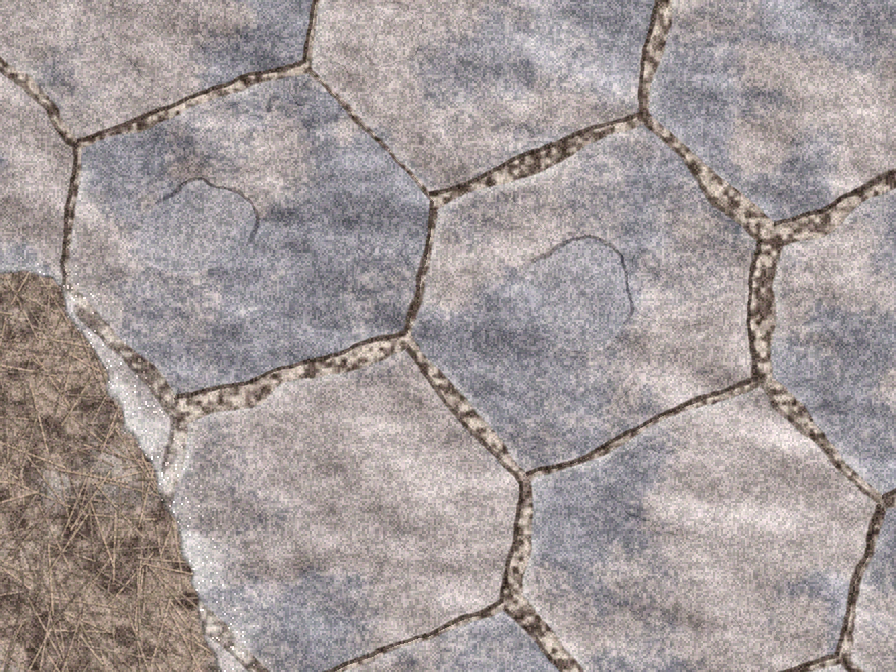
Reproduce this texture procedurally as a WebGL 2 fragment shader.

```glsl
#version 300 es
precision highp float;
// Weathered basalt pavement: a sheared lattice of jittered Voronoi columns with
// gritty joints, shallow round spalls and blotchy grained stone, plus a corner
// of bare soil strewn with dry needles. Units: canvas height = 1.
#define LATTICE mat2(0.51, -0.07, 0.15, -0.40)
#define ORIGIN vec2(0.365, 0.635)
#define JITTER 0.05
#define JOINT_MIN 0.002
#define JOINT_MAX 0.016
#define GRAIN_SCALE 330.0
#define GRAIN_AMOUNT 0.25
#define SLATE vec3(0.565, 0.555, 0.585)
#define WARM vec3(0.70, 0.655, 0.645)
#define PALE vec3(0.84, 0.82, 0.81)
#define EARTH vec3(0.59, 0.52, 0.47)
#define SHADOW vec3(0.36, 0.30, 0.27)

uniform vec2 u_resolution;
out vec4 fragColor;

// Integer hash: three random values per grid cell
vec3 hash3(vec2 cell) {
  uvec3 v = uvec3(uvec2(ivec2(floor(cell))), 77u);
  v = v * 1664525u + 1013904223u;
  v.x += v.y * v.z; v.y += v.z * v.x; v.z += v.x * v.y;
  v ^= v >> 16u;
  v.x += v.y * v.z; v.y += v.z * v.x; v.z += v.x * v.y;
  return vec3(v >> 8u) / 16777216.0;
}

float noise(vec2 p) {
  vec2 i = floor(p), f = p - i;
  f = f * f * (3.0 - 2.0 * f);
  return mix(mix(hash3(i).x, hash3(i + vec2(1, 0)).x, f.x),
             mix(hash3(i + vec2(0, 1)).x, hash3(i + vec2(1, 1)).x, f.x), f.y);
}

float fbm(vec2 p) {
  float sum = 0.0, amp = 0.5;
  for (int k = 0; k < 5; k++) {
    sum += amp * noise(p);
    p = mat2(1.6, 1.2, -1.2, 1.6) * p + 17.3;
    amp *= 0.5;
  }
  return sum;
}

vec2 seed(vec2 id) {
  return ORIGIN + LATTICE * id + JITTER * (hash3(id + 40.0).xy - 0.5);
}

// Signed distance to the nearest joint; negative inside its filling
float jointDistance(vec2 p, out vec2 id, out vec2 toSeed, out vec2 across) {
  vec2 base = floor(inverse(LATTICE) * (p - ORIGIN) + 0.5);
  float nearest = 9.0, gap = 9.0;
  for (int j = -2; j <= 2; j++) for (int i = -2; i <= 2; i++) {
    vec2 c = base + vec2(i, j), d = seed(c) - p;
    if (dot(d, d) < nearest) { nearest = dot(d, d); id = c; toSeed = d; }
  }
  float ragged = 0.4 + 1.2 * noise(p * 13.0);
  for (int j = -2; j <= 2; j++) for (int i = -2; i <= 2; i++) {
    vec2 c = base + vec2(i, j), d = seed(c) - p;
    if (distance(c, id) < 0.5) continue;
    vec2 n = normalize(d - toSeed);
    float halfWidth = mix(JOINT_MIN, JOINT_MAX, hash3(c + id + 90.0).y) * ragged;
    float g = dot(0.5 * (d + toSeed), n) - halfWidth;
    if (g < gap) { gap = g; across = n; }
  }
  return gap;
}

// Layers of thin straight needles over crumbly earth
vec3 soil(vec2 p, float px) {
  vec3 col = mix(SHADOW, EARTH * 1.12, smoothstep(0.25, 0.65, fbm(p * 38.0)));
  col = mix(col, PALE * 0.92, 0.5 * smoothstep(0.45, 0.7, fbm(p * 11.0 + 5.0)));
  for (int layer = 0; layer < 5; layer++) {
    vec2 g = p / 0.06 + float(layer) * 7.37;
    for (int j = -1; j <= 1; j++) for (int i = -1; i <= 1; i++) {
      vec2 c = floor(g) + vec2(i, j);
      vec3 h = hash3(c + float(layer) * 61.0);
      float angle = -1.0 + 2.6 * (h.z - 0.5);
      vec2 dir = vec2(cos(angle), sin(angle)), q = (g - c - h.xy) * 0.06;
      float along = clamp(dot(q, dir), -0.052, 0.052);
      float d = length(q - dir * along) - 0.0011;
      float side = dot(q, vec2(-dir.y, dir.x));
      col = mix(col, SHADOW, 0.5 * (1.0 - smoothstep(0.0, 0.004, d)) * step(side, 0.0));
      vec3 straw = mix(EARTH * 0.8, vec3(0.77, 0.67, 0.58), fract(h.x * 7.0 + h.y));
      col = mix(col, straw, 0.85 * (1.0 - smoothstep(-px * 0.5, px, d)));
    }
  }
  return col;
}

void main() {
  float px = 1.0 / u_resolution.y;
  vec2 p = gl_FragCoord.xy * px;
  vec2 warp = vec2(fbm(p * 9.0), fbm(p * 9.0 + 31.0)) - 0.48;
  vec2 id, toSeed, across;
  float gap = jointDistance(p + 0.035 * warp, id, toSeed, across);
  vec3 grain = hash3(p * GRAIN_SCALE) - 0.5;
  float coarse = noise(p * 150.0) - 0.5;

  // Stone: warm and slate blotches, relief lit from the upper right
  float blotch = fbm(p * 4.5 + id * 3.7 + 1.5 * warp);
  vec3 col = mix(SLATE, WARM, smoothstep(0.36, 0.58, blotch + 0.12 * coarse));
  vec2 r = p * vec2(9.0, 15.0);
  col += 0.5 * (fbm(r) - fbm(r + vec2(0.22, 0.3)));
  col += 0.14 * (fbm(p * 2.6 + 8.0) - 0.44);
  float vein = abs(fbm(p * 7.0 + 50.0) - 0.5);
  col -= 0.09 * (1.0 - smoothstep(0.0, 0.008, vein)) * smoothstep(0.45, 0.65, noise(p * 6.0));

  // Round spalls on one row of columns
  if (id.y == 0.0 && abs(id.x - 0.5) < 1.0) {
    vec2 q = -toSeed + vec2(0.07 - 0.04 * id.x, -0.02) + 0.04 * warp;
    float d = (length(q / vec2(0.088, 0.066 + 0.008 * id.x)) - 1.0) * 0.072;
    float facing = dot(normalize(q + 1e-5), vec2(0.45, 0.89));
    col = mix(col, SLATE + 0.08, 0.65 * (1.0 - smoothstep(-0.004, 0.003, d)));
    float rim = 1.0 - smoothstep(0.001, 0.004, abs(d));
    col += rim * mix(0.06, -0.22, smoothstep(-0.3, 0.5, facing));
  }

  // Worn edges, then grit filling with a dark crack on its shaded side
  float shaded = dot(across, vec2(0.8, -0.6));
  float chips = smoothstep(0.4, 0.62, fbm(p * 22.0 + 9.0));
  float worn = (1.0 - smoothstep(0.0, 0.022, gap)) * smoothstep(0.3, -0.4, shaded);
  col = mix(col, PALE, 0.55 * worn * (0.4 + chips));
  float pebble = noise(p * 125.0) * 0.65 + noise(p * 60.0) * 0.35;
  vec3 grit = mix(SHADOW, PALE * vec3(1.0, 0.95, 0.90), smoothstep(0.22, 0.75, pebble));
  col = mix(col, grit, 1.0 - smoothstep(-0.001, 0.002 + px, gap));
  float crack = 1.0 - smoothstep(0.0015, 0.005, abs(gap + 0.001));
  col = mix(col, SHADOW * 0.8, crack * mix(0.15, 0.85, smoothstep(-0.2, 0.5, shaded)));

  // Soil corner with a bleached, chipped stone border
  float bank = max(p.x - (0.32 - 0.27 * p.y - 0.25 * p.y * p.y), p.y - 0.585);
  bank += 0.06 * warp.x + 0.012 * (noise(p * 45.0) - 0.5);
  float bleach = (1.0 - smoothstep(0.0, 0.11, bank)) * smoothstep(0.66, 0.56, p.y);
  col = mix(col, PALE + 0.03, bleach * (0.3 + 0.6 * chips));
  col += 0.3 * bleach * step(0.47, grain.x);
  col *= 1.0 - 0.35 * (1.0 - smoothstep(0.0, 0.008, abs(bank)));
  if (bank < 0.003) col = mix(col, soil(p, px), 1.0 - smoothstep(-0.003, 0.003, bank));

  // Mineral grain
  col += GRAIN_AMOUNT * (0.75 * grain.x + 0.16 * grain) + 0.12 * coarse;
  fragColor = vec4(clamp(col, 0.0, 1.0), 1.0);
}
```
